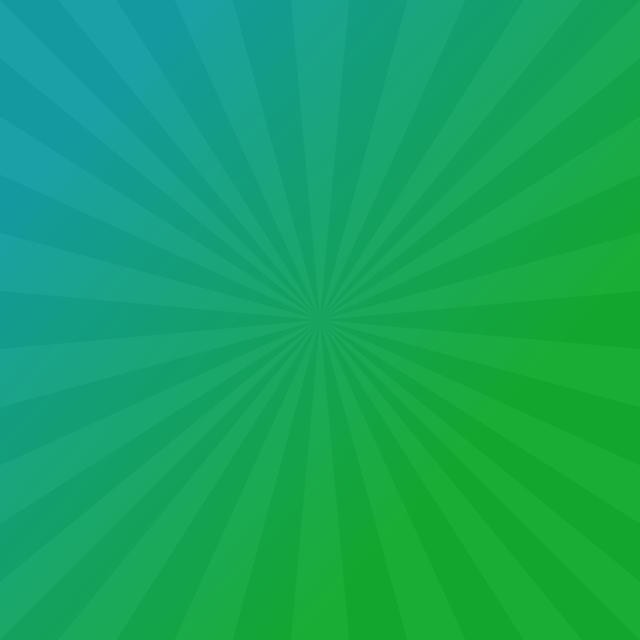
Write a WebGL 1 fragment shader that draws this background.

```glsl
precision highp float;

uniform vec2 u_resolution;

const float PI = 3.14159265;

// Gradient from the upper left to the lower right
const vec3 TEAL = vec3(0.075, 0.602, 0.630);
const vec3 GREEN = vec3(0.075, 0.652, 0.182);
const vec2 GRADIENT_AXIS = vec2(0.53, -0.47);
const float TEAL_END = 0.15;
const float GREEN_START = 0.72;

// Rays, spaced evenly along each side of the square
const vec2 CENTER = vec2(0.5);
const float RAYS_PER_SIDE = 11.0;
const vec3 RAY_LIGHT = vec3(0.026);

vec3 diagonalGradient(vec2 uv) {
  float along = dot(uv - 0.5, GRADIENT_AXIS) + 0.5;
  return mix(TEAL, GREEN, clamp((along - TEAL_END) / (GREEN_START - TEAL_END), 0.0, 1.0));
}

// Coverage of the light rays: 1 inside, 0 between
float rayMask(vec2 p, vec2 pixel) {
  bool vertical = abs(p.y) > abs(p.x);
  float major = vertical ? abs(p.y) : abs(p.x);
  float minor = vertical ? p.x : p.y;
  float edgeWidth = vertical ? pixel.x : pixel.y;

  // Upper and lower quarters center on a light ray, the side quarters on a dark one
  float frequency = 0.5 * PI * RAYS_PER_SIDE;
  float wave = cos(frequency * minor / max(major, 1e-4));
  wave *= vertical ? 1.0 : -1.0;

  // Turn the wave into a distance so that edges stay one pixel soft
  float edgeDistance = wave * major / frequency;
  return clamp(edgeDistance / edgeWidth + 0.5, 0.0, 1.0);
}

void main() {
  vec2 uv = gl_FragCoord.xy / u_resolution;
  vec3 color = diagonalGradient(uv);
  color += RAY_LIGHT * rayMask(uv - CENTER, 1.0 / u_resolution);
  gl_FragColor = vec4(color, 1.0);
}
```
